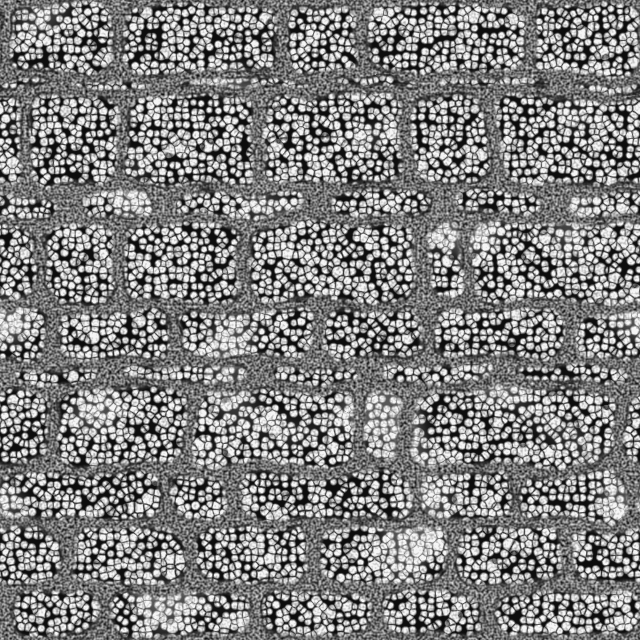
Give the GLSL for this texture map, as a Shadertoy shader.

```glsl
// Grey rubble wall: eleven uneven courses of five rounded stones each, tiling both ways.
// Stones are rounded-box distances between staggered joints, faced with weighted
// Voronoi pebbles; the mortar and the wear come from periodic gradient noise.

#define COURSES 11
#define PER_COURSE 5
#define MORTAR 0.0063       // half width of a joint
#define CORNER 0.027        // stone corner radius
#define PEBBLES 84.0        // pebble cells across the tile
#define GRIT 241.0          // mortar grain frequency
#define WARP 0.017          // waviness of the stone outlines
#define GAP_TONE 0.05
#define PEBBLE_TONE 0.91
#define MORTAR_TONE 0.45

const float TAU = 6.2832;

// Course edges, measured down from the top
const float EDGE[12] = float[12](0.0, 0.122, 0.146, 0.294, 0.342, 0.478,
                                 0.566, 0.602, 0.733, 0.818, 0.918, 1.0);

// Joint stagger per course: offset, wave amplitude, wave angle
const vec3 STAGGER[11] = vec3[11](
    vec3(0.03, 0.19, -1.47), vec3(0.41, 0.10, -0.90), vec3(0.05, 0.20, 0.37),
    vec3(0.42, 0.14, -0.10), vec3(0.02, 0.35, 0.66), vec3(0.41, 0.08, -1.30),
    vec3(0.95, 0.08, 2.75), vec3(0.54, 0.35, -1.98), vec3(0.07, 0.27, 2.13),
    vec3(0.49, 0.06, 0.97), vec3(0.92, 0.12, -2.73));

vec2 hash2(vec2 p) {
    vec3 q = fract(p.xyx * vec3(0.1031, 0.1030, 0.0973));
    q += dot(q, q.yzx + 33.33);
    return fract((q.xx + q.yz) * q.zy);
}

float slope(vec2 cell, vec2 offset, float period) {
    float a = TAU * hash2(mod(cell, period) + period).x;
    return dot(vec2(cos(a), sin(a)), offset);
}

// Gradient noise that repeats once per tile
float gradientNoise(vec2 p, float freq) {
    p *= freq;
    vec2 i = floor(p), f = p - i;
    vec2 u = f * f * f * (f * (f * 6.0 - 15.0) + 10.0);
    vec2 e = vec2(1.0, 0.0);
    return mix(mix(slope(i, f, freq), slope(i + e, f - e, freq), u.x),
               mix(slope(i + e.yx, f - e.yx, freq), slope(i + 1.0, f - 1.0, freq), u.x), u.y);
}

// Signed distance to the stone around p; id is its place in the wall
float stoneDistance(vec2 p, out vec2 id) {
    int row = 0;
    for (int i = 1; i < COURSES; i++) if (p.y >= EDGE[i]) row = i;

    vec3 s = STAGGER[row];
    float count = float(PER_COURSE), left = -9.0, right = 9.0;
    id = vec2(0.0, float(row));
    for (int k = -2; k < PER_COURSE + 3; k++) {
        float n = float(k);
        float joint = (n + s.x + s.y * cos(2.0 * TAU * n / count - s.z)) / count;
        if (joint <= p.x) {
            if (joint > left) { left = joint; id.x = mod(n, count); }
        } else right = min(right, joint);
    }

    vec2 lo = vec2(left, EDGE[row]), hi = vec2(right, EDGE[row + 1]);
    vec2 q = p - 0.5 * (lo + hi), halfSize = 0.5 * (hi - lo);
    float sliver = 1.0 - step(0.06, hi.y - lo.y);
    float along = q.x / halfSize.x;
    float taper = sliver * 0.006 * along * along;
    halfSize -= MORTAR * vec2(1.0 + 1.2 * sliver, 1.0 - 0.3 * sliver);
    halfSize.x -= 0.004 * hash2(id + 7.0).x;
    float r = min(CORNER, min(halfSize.x, halfSize.y));
    q = abs(q) - halfSize + r;
    return length(max(q, 0.0)) + min(max(q.x, q.y), 0.0) - r + taper;
}

// Pebble relief: positive inside, zero at the rim; y is a random value per pebble
vec2 pebbleRelief(vec2 p) {
    p *= PEBBLES;
    vec2 base = floor(p);
    float nearest = 9.0, second = 9.0, pick = 0.0;
    for (int y = -2; y <= 2; y++)
    for (int x = -2; x <= 2; x++) {
        vec2 cell = base + vec2(x, y);
        vec2 wrapped = mod(cell, PEBBLES);
        vec2 h = hash2(wrapped + 3.0), size = hash2(wrapped + 131.0);
        float radius = 0.49 + 0.17 * size.x * size.x + 0.25 * step(0.98, size.x);
        float d = length(p - cell - 0.5 - 0.76 * (h - 0.5)) - radius;
        if (d < nearest) { second = nearest; nearest = d; pick = size.y; }
        else second = min(second, d);
    }
    return vec2(min(-nearest, 0.6 * (second - nearest)), pick);
}

void mainImage(out vec4 fragColor, in vec2 fragCoord) {
    vec2 uv = fragCoord / iResolution.xy;
    float px = 1.0 / iResolution.y;
    vec2 p = vec2(uv.x, 1.0 - uv.y);

    // Wavy, chipped stone outlines
    vec2 bend = vec2(gradientNoise(p, 9.0), gradientNoise(p, 11.0));
    float chips = gradientNoise(p, 47.0);
    vec2 id;
    float d = stoneDistance(fract(p + WARP * bend), id) + 0.006 * chips;
    float stone = 1.0 - smoothstep(-0.002 - px, 0.002 + px, d);

    // Gritty mortar with dark seams along some stone edges
    float grit = gradientNoise(p, GRIT) + 0.4 * gradientNoise(p, 173.0);
    float patches = gradientNoise(p, 23.0);
    float mortar = MORTAR_TONE + 0.55 * grit + 0.08 * patches;
    float seam = smoothstep(-0.05, 0.35, patches + 0.3 * bend.y);
    mortar *= 1.0 - (0.12 + 0.65 * seam) * (1.0 - smoothstep(0.0, 0.006, abs(d)));

    // Pebbled faces, worn pale in patches
    vec2 pebble = pebbleRelief(p);
    float wear = gradientNoise(p, 7.0) + 0.4 * (hash2(id + 19.0).y - 0.5);
    float worn = smoothstep(0.15, 0.55, wear);
    float relief = pebble.x - 0.10 * patches + 0.06 * worn;
    float dome = smoothstep(-0.11, 0.27, relief);
    float top = PEBBLE_TONE + 0.12 * (pebble.y - 0.5) + 0.35 * grit;
    float face = mix(mix(GAP_TONE, 0.34, worn), top, dome);
    face = mix(face, 0.52 + 0.4 * grit, 0.4 * smoothstep(-0.008, 0.0, d));

    fragColor = vec4(vec3(clamp(mix(mortar, face, stone), 0.04, 0.96)), 1.0);
}
```
